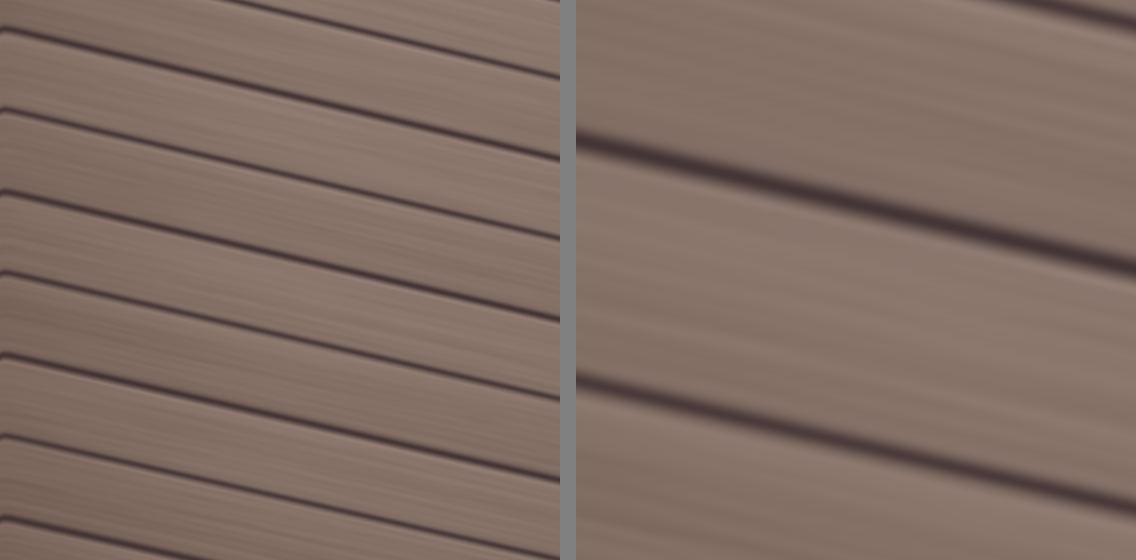
Left, the full canvas; right, a detail of the centre.
Reproduce this texture procedurally as a WebGL 2 fragment shader.

```glsl
#version 300 es
precision highp float;

uniform vec2 u_resolution;
out vec4 fragColor;

float hash(vec2 p) {
    return fract(sin(dot(p, vec2(127.1, 311.7))) * 43758.5453);
}

float noise(vec2 p) {
    vec2 cell = floor(p);
    vec2 f = fract(p);
    f = f * f * (3.0 - 2.0 * f);
    return mix(mix(hash(cell), hash(cell + vec2(1, 0)), f.x),
               mix(hash(cell + vec2(0, 1)), hash(cell + vec2(1, 1)), f.x), f.y);
}

float bell(float d, float width) {
    return exp(-d * d / (width * width));
}

void main() {
    vec2 uv = gl_FragCoord.xy / u_resolution;
    float down = 1.0 - uv.y;

    // Slanted boards, nearly parallel, with a small hook at the left edge
    float slope = 0.2365 - 0.0155 * (down - 0.23 * uv.x);
    float across = down - slope * uv.x - 0.006 * exp(-uv.x / 0.006);
    float p = (across - 0.0482) / 0.1456;
    float seam = floor(p + 0.5);
    float thin = mod(seam, 2.0);
    float d = (p - seam) * 0.1456 + 0.0015 * thin;

    // Broad light from the upper right, alternating board tone
    float tone = 0.495 + 0.035 * smoothstep(0.0, 0.6, uv.x);
    tone += 0.03 * (uv.y - 0.5) - 0.012 * exp(-uv.x / 0.08);
    tone += 0.006 - 0.012 * mod(floor(p), 2.0);
    tone += 0.012 * (0.5 - fract(p));

    // Ribs and grain stretched along the boards
    float ribs = sin(across * 400.0 + 3.0 * noise(vec2(uv.x * 2.0, across * 20.0)));
    tone += 0.005 * ribs * mix(0.5, 1.2, down);
    tone += 0.026 * (noise(vec2(uv.x * 2.5, across * 75.0)) - 0.5);
    tone += 0.012 * (noise(vec2(uv.x * 14.0, across * 190.0)) - 0.5);

    // Pale lower lip of each seam, uneven along its length
    float wear = noise(vec2(uv.x * 4.0, seam * 7.3));
    tone += (0.015 + 0.035 * wear) * bell(d - 0.0125, 0.0035);
    tone += 0.012 * bell(d - 0.018, 0.012);

    // Soft dark groove
    vec3 board = vec3(tone, tone - 0.08, tone - 0.12);
    float groove = bell(d, mix(0.0074, 0.0062, thin));
    groove *= mix(0.98, 0.90, thin) + 0.05 * (wear - 0.5);
    vec3 color = mix(board, vec3(0.26, 0.20, 0.205), groove);

    fragColor = vec4(color, 1.0);
}
```
